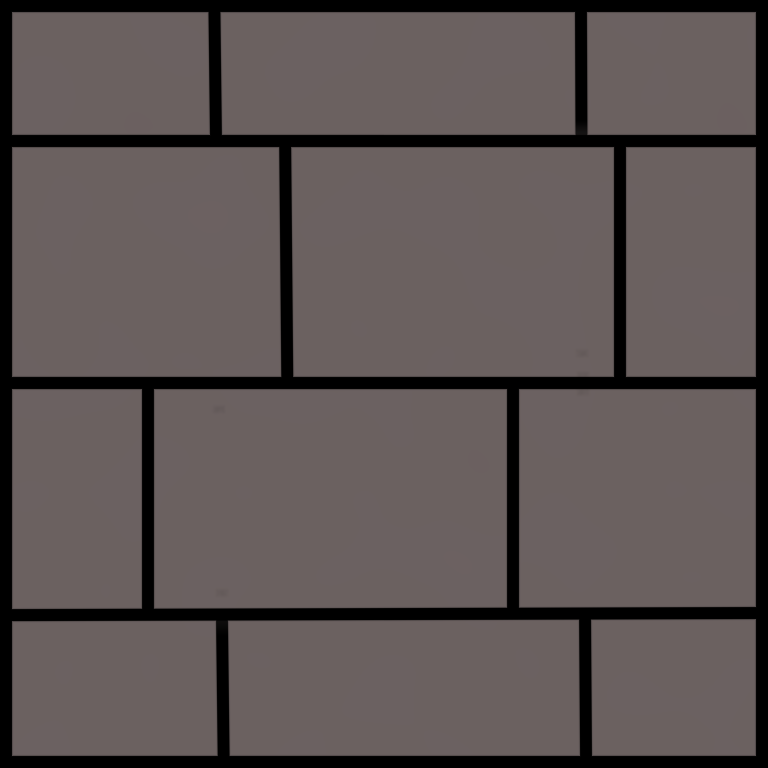
This pattern is drawn by a Shadertoy shader. Its source:

```glsl
// Four courses of flat grey-brown blocks in staggered bond with black joints and faint smudges.

vec2 hashGradient(vec2 cell) {
    float angle = 6.2832 * fract(sin(dot(cell, vec2(127.1, 311.7))) * 4375.85);
    return vec2(cos(angle), sin(angle));
}

float gradientNoise(vec2 p) {
    vec2 cell = floor(p), f = fract(p);
    vec2 w = f * f * f * (f * (f * 6.0 - 15.0) + 10.0);
    float a = dot(hashGradient(cell), f);
    float b = dot(hashGradient(cell + vec2(1, 0)), f - vec2(1, 0));
    float c = dot(hashGradient(cell + vec2(0, 1)), f - vec2(0, 1));
    float d = dot(hashGradient(cell + vec2(1, 1)), f - vec2(1, 1));
    return mix(mix(a, b, w.x), mix(c, d, w.x), w.y);
}

float boxDistance(vec2 p, vec2 halfSize) {
    vec2 q = abs(p) - halfSize;
    return length(max(q, 0.0)) + min(max(q.x, q.y), 0.0);
}

void mainImage(out vec4 fragColor, in vec2 fragCoord) {
    vec2 uv = fragCoord / iResolution.xy;
    float pixel = 1.0 / min(iResolution.x, iResolution.y);

    // Bed joints from bottom to top; the lowest one tilts slightly
    vec3 beds = vec3(0.1990 + 0.0028 * uv.x, 0.5013, 0.8164);
    int course = int(dot(step(beds, vec3(uv.y)), vec3(1.0)));

    // Per course: two upright joints, then their leans
    vec4 courses[4] = vec4[4](
        vec4(0.2901, 0.7624, -0.012, -0.007),
        vec4(0.1927, 0.6680, 0.0, 0.0),
        vec4(0.3727, 0.8073, -0.009, 0.0),
        vec4(0.2802, 0.7568, -0.012, -0.004));
    vec4 joints = courses[course];
    float middle = vec4(0.107, 0.3503, 0.6589, 0.904)[course];

    // Distance to the block edge, positive inside a block
    vec2 uprights = abs(uv.x - joints.xy - joints.zw * (uv.y - middle));
    vec3 levels = abs(uv.y - beds);
    float bed = min(levels.x, min(levels.y, levels.z)) - 0.0079;
    float upright = min(uprights.x, uprights.y) - 0.0078;
    vec2 rim = min(uv, 1.0 - uv) - 0.0157;
    float frame = min(rim.x, rim.y);
    float edge = min(min(bed, upright), frame);

    // Block face with barely visible mottling
    vec3 face = vec3(0.42, 0.38, 0.378);
    face += 0.003 * gradientNoise(uv * 9.0);

    // Small smudges beside the lines of the outer upright joints
    vec2 smudges[5] = vec2[5](vec2(0.285, 0.467), vec2(0.289, 0.228),
        vec2(0.759, 0.511), vec2(0.759, 0.490), vec2(0.758, 0.540));
    for (int i = 0; i < 5; i++) {
        float d = boxDistance(uv - smudges[i], vec2(0.006, 0.003));
        float grain = 0.8 + 0.5 * gradientNoise(uv * vec2(150.0, 90.0));
        face *= 1.0 - 0.07 * grain * smoothstep(0.005, -0.002, d);
    }

    // Thin dark fringe on the block edges
    face *= 1.0 - 0.12 * smoothstep(0.0025, 0.0, edge);

    // Greyed ends of two outer joints, where they meet the bed
    float worn = 0.0;
    if (course == 3 && uv.x > 0.5) worn = smoothstep(0.022, 0.0, bed);
    if (course == 0 && uv.x < 0.5) worn = 0.6 * smoothstep(0.022, 0.0, bed);
    worn *= smoothstep(-0.001, 0.001, bed) * step(0.0, frame);
    vec3 mortar = vec3(0.085, 0.078, 0.077) * worn;

    float cover = smoothstep(-0.75 * pixel, 0.75 * pixel, edge);
    fragColor = vec4(mix(mortar, face, cover), 1.0);
}
```
